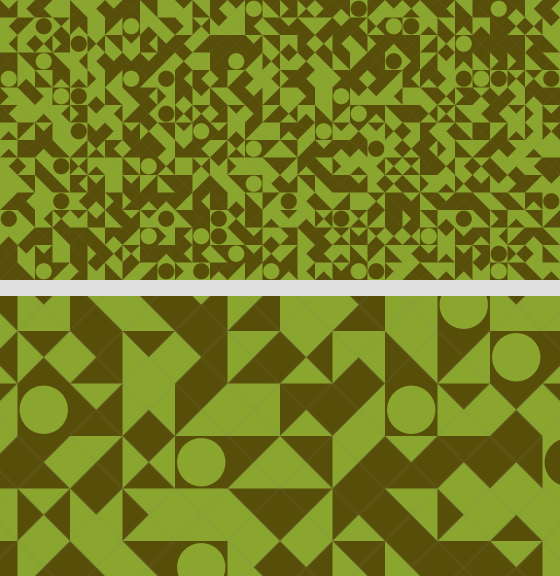
Top, the full canvas; bottom, a detail of the centre.
Give the GLSL for this pattern, as a Shadertoy shader.

```glsl
// Two-tone mosaic of square tiles, each cut into four triangles or holding a disc.

const vec3 OLIVE = vec3(0.343, 0.306, 0.040);
const vec3 LIME  = vec3(0.540, 0.650, 0.182);
const vec3 SEAM  = vec3(0.50, 0.50, 0.40);

// Integer hash of a tile and a channel, in 0..1
float hash(vec2 tile, uint channel) {
    uvec2 q = uvec2(ivec2(tile) + 64);
    uint h = q.x * 1597334677u ^ q.y * 3812015801u ^ (channel + 1u) * 2654435769u;
    h = (h ^ (h >> 16)) * 2146121005u;
    h = (h ^ (h >> 15)) * 2221713035u;
    return float((h ^ (h >> 16)) >> 8) / 16777216.0;
}

// 1 for a lime piece, 0 for an olive one
float tone(vec2 tile, uint channel) {
    return step(0.52, hash(tile, channel));
}

vec3 mosaic(vec2 p, float pixel) {
    vec2 tile = floor(p);
    vec2 f = p - tile - 0.5;

    // Disc on the opposite tone
    if (hash(tile, 5u) < 0.11) {
        float disc = clamp(0.5 - (length(f) - 0.46) / pixel, 0.0, 1.0);
        float inner = tone(tile, 0u);
        return mix(OLIVE, LIME, mix(1.0 - inner, inner, disc));
    }

    // Signed distances to both diagonals select one of four triangles
    vec2 diagonal = vec2(f.x - f.y, f.x + f.y) * 0.7071;
    vec2 side = clamp(diagonal / pixel + 0.5, 0.0, 1.0);
    float upperLeft  = mix(tone(tile, 0u), tone(tile, 1u), side.y);
    float lowerRight = mix(tone(tile, 2u), tone(tile, 3u), side.y);
    vec3 color = mix(OLIVE, LIME, mix(upperLeft, lowerRight, side.x));

    // Faint seam along the cuts
    float cut = min(abs(diagonal.x), abs(diagonal.y));
    return mix(color, SEAM, 0.14 * clamp(1.0 - cut / 0.044, 0.0, 1.0));
}

void mainImage(out vec4 fragColor, in vec2 fragCoord) {
    float scale = 16.0 / iResolution.y; // sixteen rows of tiles

    // Four subsamples smooth the borders between tiles
    vec3 color = vec3(0.0);
    for (int i = 0; i < 4; i++) {
        vec2 offset = vec2(i & 1, i >> 1) * 0.5 - 0.25;
        color += mosaic((fragCoord + offset) * scale, 0.5 * scale);
    }
    fragColor = vec4(color / 4.0, 1.0);
}
```
